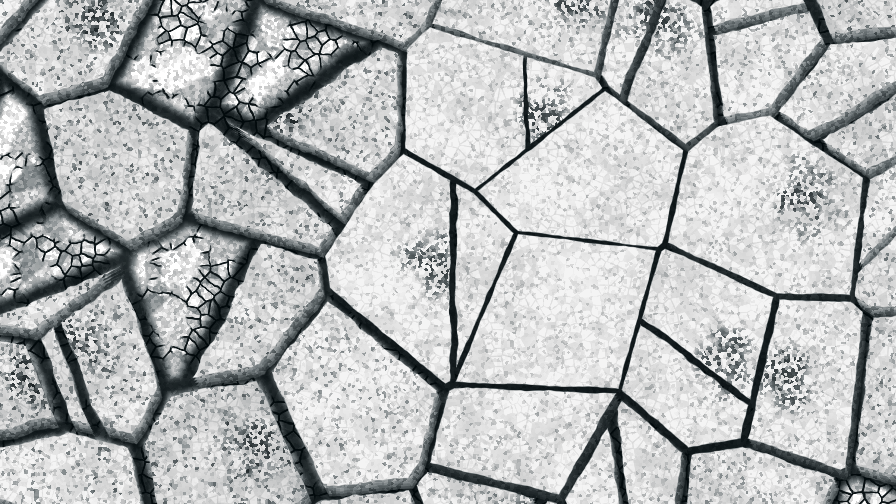
Give the GLSL for this texture, as a Shadertoy shader.

```glsl
#define SLAB_DENSITY 3.6
#define SLAB_JITTER 0.85
#define SLAB_TILT 0.28
#define SPLIT_CHANCE 0.55
#define MISSING_CHANCE 0.26
#define TIGHT_GAP 0.0040
#define LOOSE_GAP 0.0150
#define SIDE_SHIFT vec2(-0.010, 0.021)
#define SOUND_CENTER vec2(1.2, 0.5)
#define CHIP_DENSITY 58.0
#define GRAIN_DENSITY 160.0

struct Slab {
    float inset;   // distance inside the visible outline
    float edge;    // distance to the nearest fracture
    float loose;   // 0 = tightly fitted, 1 = scattered
    vec2 id;
    vec2 local;    // offset from the slab centre
};

vec2 hash2(vec2 c) {
    vec3 q = fract(c.xyx * vec3(0.1031, 0.1030, 0.0973));
    q += dot(q, q.yzx + 33.33);
    return fract((q.xx + q.yz) * q.zy);
}

mat2 rotation(float a) {
    return mat2(cos(a), sin(a), -sin(a), cos(a));
}

float layeredSines(vec2 p) {
    float sum = 0.0, amplitude = 0.5;
    for (int i = 0; i < 4; i++) {
        sum += amplitude * sin(p.x + 1.3 * sin(p.y)) * sin(p.y + 0.7);
        p = rotation(1.1) * p * 1.9 + 2.3;
        amplitude *= 0.6;
    }
    return sum;
}

vec2 site(vec2 cell, float jitter) {
    return cell + 0.5 + jitter * (hash2(cell) - 0.5);
}

// Cellular noise: xy = vector to the site, z = distance to the border
vec3 cells(vec2 p, float jitter, out vec2 id) {
    vec2 toSite = vec2(0.0);
    float nearest = 9.0, border = 9.0;
    id = floor(p);
    vec2 base = id;
    for (int y = -1; y <= 1; y++)
    for (int x = -1; x <= 1; x++) {
        vec2 cell = base + vec2(x, y);
        vec2 r = site(cell, jitter) - p;
        if (dot(r, r) < nearest) { nearest = dot(r, r); toSite = r; id = cell; }
    }
    for (int y = -2; y <= 2; y++)
    for (int x = -2; x <= 2; x++) {
        vec2 r = site(id + vec2(x, y), jitter) - p;
        vec2 gap = r - toSite;
        if (dot(gap, gap) > 0.0001)
            border = min(border, dot(0.5 * (r + toSite), normalize(gap)));
    }
    return vec3(toSite, border);
}

Slab slabAt(vec2 p) {
    Slab s;
    mat2 turn = rotation(SLAB_TILT);
    vec2 q = turn * p * SLAB_DENSITY + 7.0;
    vec3 c = cells(q, SLAB_JITTER, s.id);
    vec2 rnd = hash2(s.id + 17.0);
    s.local = -c.xy / SLAB_DENSITY;
    s.edge = c.z / SLAB_DENSITY;

    vec2 center = ((q + c.xy - 7.0) * turn) / SLAB_DENSITY;
    s.loose = smoothstep(0.25, 0.85, length(center - SOUND_CENTER));

    // One straight fracture through some slabs
    if (hash2(s.id + 41.0).x < SPLIT_CHANCE) {
        float angle = 6.2832 * rnd.y;
        float line = dot(s.local, vec2(cos(angle), sin(angle)))
                   + 0.06 * (rnd.x - 0.5) + 0.006 * layeredSines(p * 22.0);
        s.edge = min(s.edge, abs(line));
        s.id += 0.37 * sign(line);
    }
    float gap = mix(TIGHT_GAP, LOOSE_GAP, s.loose) * (0.5 + rnd.x);
    s.inset = s.edge - gap + mix(0.002, 0.005, s.loose) * layeredSines(p * 45.0);
    if (hash2(s.id + 5.0).x < MISSING_CHANCE * s.loose) s.inset = -1.0;
    return s;
}

// Broken stones with grit between them, each with a pale top and darker flank
float rubble(vec2 p) {
    float tone = 0.05;
    for (int i = 0; i < 2; i++) {
        vec2 id;
        float density = i == 0 ? 38.0 : 10.0;
        vec3 c = cells(p * density + 0.12 * layeredSines(p * 60.0), 1.0, id);
        vec2 rnd = hash2(id + 9.0);
        float angle = 6.2832 * rnd.x;
        float ridge = dot(c.xy, vec2(cos(angle), sin(angle))) + 0.15;
        float facet = mix(0.45, 0.75, rnd.x) + 0.25 * smoothstep(-0.04, 0.04, ridge);
        float present = i == 0 ? 1.0 : step(0.4, rnd.y);
        tone = mix(tone, facet, present * smoothstep(0.03, 0.11, c.z));
    }
    return tone;
}

// Pale aggregate chips, pits and gritty stains
float slabTop(vec2 p, Slab s, float grain) {
    vec2 chipId, rnd = hash2(s.id + 3.0);
    vec3 c = cells(p * CHIP_DENSITY, 1.0, chipId);
    float chip = step(0.36, hash2(chipId + 2.0).x) * smoothstep(0.02, 0.14, c.z);
    float tone = 0.855 + 0.085 * chip + 0.07 * layeredSines(p * 17.0);
    tone += 0.05 * (0.5 - grain) + 0.02;
    tone -= 0.09 * s.loose * rnd.x + 0.30 * pow(grain, 8.0) * (0.6 + s.loose);
    float spot = length(s.local - 0.06 * (rnd - 0.5)) + 0.04 * layeredSines(p * 38.0);
    float stain = smoothstep(0.085, 0.015, spot) * step(0.6, rnd.y);
    tone *= 1.0 - 0.7 * stain * smoothstep(0.35, 0.8, grain);
    return min(tone, 0.955);
}

void mainImage(out vec4 fragColor, in vec2 fragCoord) {
    vec2 p = fragCoord / iResolution.y;
    float blur = 0.8 / iResolution.y;
    vec2 grainId;
    cells(p * GRAIN_DENSITY, 1.0, grainId);
    float grain = hash2(grainId + 1.0).x;

    // Shaded floor
    Slab top = slabAt(p);
    float tone = rubble(p) * (0.8 + 0.4 * grain);
    tone *= mix(0.14, 1.0, smoothstep(0.003, 0.032, top.edge));
    tone *= 1.0 - 0.5 * smoothstep(-0.01, 0.01, slabAt(p + 1.5 * SIDE_SHIFT).inset);

    // Slab thickness, lowest layer first
    for (int i = 4; i > 0; i--) {
        float depth = float(i) / 4.0;
        Slab s = slabAt(p + depth * SIDE_SHIFT);
        float lit = smoothstep(0.0, 0.6, s.loose);
        float side = mix(0.07, 0.64 - 0.38 * depth, lit) * (0.65 + 0.6 * grain);
        tone = mix(tone, side, smoothstep(-blur, blur, s.inset));
    }
    tone = mix(tone, slabTop(p, top, grain), smoothstep(-blur, blur, top.inset));

    // Cool shadows, neutral highlights
    vec3 coolTint = vec3(0.0, 0.03, 0.04) * smoothstep(0.9, 0.4, tone);
    fragColor = vec4(clamp(vec3(tone) + coolTint, 0.0, 1.0), 1.0);
}
```
